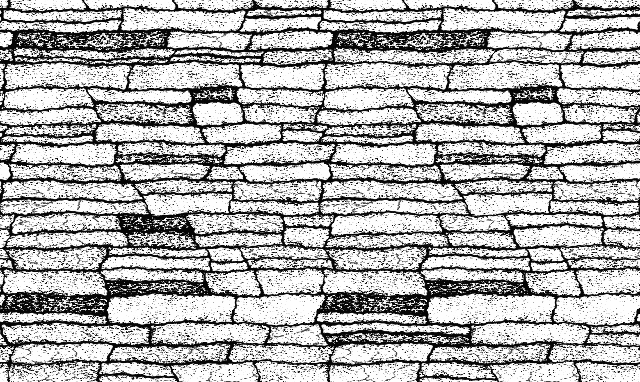
This texture is drawn by a WebGL 2 fragment shader. Its source:

```glsl
#version 300 es
precision highp float;
// Dry-stacked ledge stone wall in stippled black ink, two repeats across.
uniform vec2 u_resolution;
out vec4 outColor;

const float TAU = 6.2831853;
const float REPEATS = 2.0;
const int COURSES = 17;
const vec3 PAPER = vec3(0.995);
const vec3 INK = vec3(0.02);

// Heights of the course boundaries, bottom to top
const float EDGES[18] = float[18](-0.03, 0.05, 0.098, 0.152, 0.228, 0.293,
    0.352, 0.439, 0.526, 0.57, 0.624, 0.674, 0.767, 0.833, 0.87, 0.917, 0.974, 1.03);

float hash(vec2 p) {
    vec3 q = fract(p.xyx * 0.1031);
    q += dot(q, q.yzx + 33.33);
    return fract((q.x + q.y) * q.z);
}

// Nearest and second nearest cell distances; wraps in x after 'wrap' cells
vec2 cellular(vec2 p, float wrap) {
    vec2 base = floor(p), nearest = vec2(8.0);
    for (int j = -1; j <= 1; j++)
    for (int i = -1; i <= 1; i++) {
        vec2 cell = base + vec2(i, j);
        vec2 key = vec2(mod(cell.x, wrap), cell.y + 7.0);
        vec2 site = cell + vec2(hash(key), hash(key + 91.7));
        float d = distance(p, site);
        nearest = d < nearest.x ? vec2(d, nearest.x) : vec2(nearest.x, min(nearest.y, d));
    }
    return nearest;
}

// Layered sines that bend the courses and roughen the outlines
vec2 wobble(vec2 p) {
    float x = p.x * TAU, y = p.y;
    float bend = 0.0035 * sin(2.0 * x + 19.0 * y) + 0.0022 * sin(5.0 * x - 47.0 * y);
    float rough = 0.0011 * sin(17.0 * x + 71.0 * y) + 0.0007 * sin(43.0 * x - 160.0 * y);
    return vec2(0.003 * sin(110.0 * y + 3.0 * x) + 0.0015 * sin(310.0 * y), bend + rough);
}

// Position of a vertical joint, counted in stones; the first stays near the seam
float joint(float id, float count, float course, float lean) {
    float k = mod(id, count);
    float shift = hash(vec2(k + 3.0, course * 5.0 + 11.0)) * (k < 0.5 ? 0.16 : 0.62);
    float slant = hash(vec2(k + 29.0, course * 3.0 + 2.0)) - 0.5;
    return id + shift + slant * lean;
}

float roundBox(vec2 p, vec2 halfSize, float radius) {
    vec2 q = abs(p) - halfSize + radius;
    return length(max(q, 0.0)) + min(max(q.x, q.y), 0.0) - radius;
}

// Returns depth inside the stone, its tone seed and its crack seed
vec3 stone(vec2 p, float tileWidth) {
    int c = 0;
    for (int i = 1; i < COURSES; i++) if (p.y > EDGES[i]) c = i;
    float course = float(c), low = EDGES[c], high = EDGES[c + 1];

    // Choose the stone between two leaning joints
    float count = 3.0 + floor(hash(vec2(course + 4.0, 8.0)) * 1.8);
    float unit = tileWidth / count;
    float u = p.x * count;
    float lean = 1.1 * (p.y - 0.5 * (low + high)) / unit;
    float id = floor(u);
    if (u < joint(id, count, course, lean)) id -= 1.0;
    else if (u > joint(id + 1.0, count, course, lean)) id += 1.0;
    float left = joint(id, count, course, lean);
    float right = joint(id + 1.0, count, course, lean);

    // A few courses differ from one repeat to the next
    float tile = floor(id / count) + 2.0;
    float varies = step(0.75, hash(vec2(course + 17.0, 41.0)));
    vec2 key = vec2(mod(id, count) + 13.0 * tile * varies, course * 7.0 + 5.0);

    // Split tall stones and some others into two thin slabs
    if (high - low > 0.08 || hash(key + 31.0) > 0.74) {
        float cut = mix(low, high, mix(0.36, 0.64, hash(key + 57.0)));
        if (p.y > cut) { low = cut; key += 101.0; } else high = cut;
    }
    vec2 size = 0.5 * vec2((right - left) * unit, high - low);
    vec2 local = vec2((u - 0.5 * (left + right)) * unit, p.y - 0.5 * (low + high));
    float radius = min(size.y * 0.6, mix(0.004, 0.014, hash(key + 73.0)));
    float gap = mix(0.0008, 0.0036, hash(key + 19.0)) + 0.0012 * step(local.y, 0.0);
    return vec3(-roundBox(local, size, radius) - gap, hash(key + 43.0), hash(key + 67.0));
}

// Amount of stippled ink on a stone face
float stipple(vec2 p, vec3 slab) {
    vec2 patches = cellular(p * vec2(9.0, 24.0) + 30.0 * wobble(p), 9.0);
    float coarse = cellular(p * vec2(64.0, 185.0), 64.0).x;
    float fine = cellular(p * vec2(180.0, 310.0), 180.0).x;
    float grain = mix(coarse, fine, 0.45);
    float fade = max(1.0 - patches.x, 0.0);
    float density = 0.13 + 0.12 * slab.y + 0.2 * fade * fade;
    density += 0.2 * exp(-max(slab.x, 0.0) / 0.006) + 0.2 * smoothstep(0.86, 0.92, slab.y);
    float flecks = smoothstep(-0.06, 0.2, density - grain);
    float crack = 1.0 - smoothstep(0.015, 0.07, patches.y - patches.x);
    crack *= step(0.6, slab.z) * smoothstep(0.62, 0.35, grain);
    return max(flecks, 0.75 * crack);
}

void main() {
    vec2 p = gl_FragCoord.xy / u_resolution.y;
    float tileWidth = u_resolution.x / u_resolution.y / REPEATS;
    float pixel = 1.0 / u_resolution.y;
    vec2 q = vec2(p.x / tileWidth, p.y);
    vec3 slab = stone(q + wobble(q), tileWidth);
    float face = smoothstep(-0.6 * pixel, 0.6 * pixel, slab.x);
    float ink = mix(1.0, stipple(q, slab), face);
    outColor = vec4(mix(PAPER, INK, ink), 1.0);
}
```
